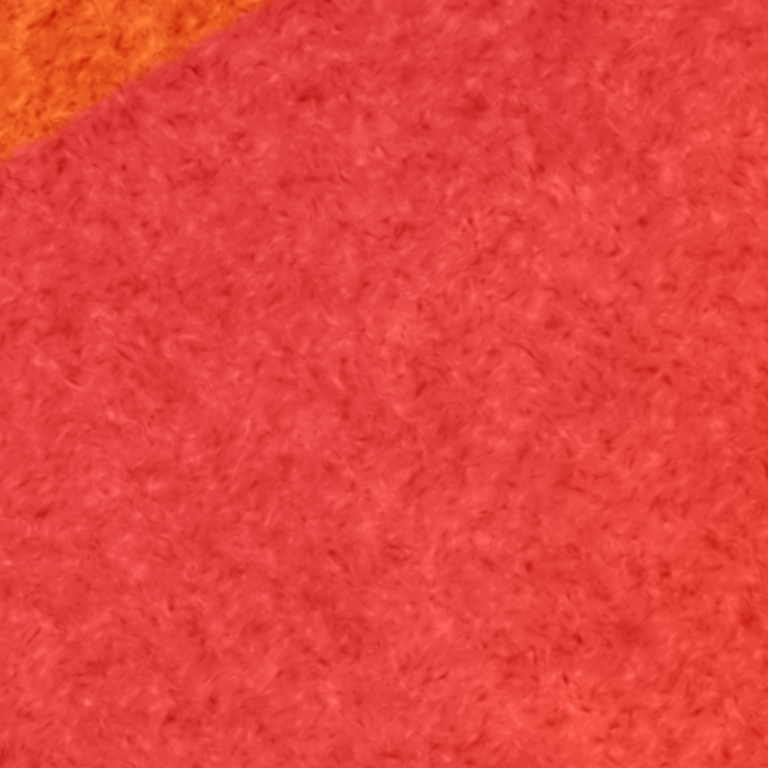
Reproduce this texture procedurally as a WebGL 2 fragment shader.

```glsl
#version 300 es
precision highp float;

uniform vec2 u_resolution;
out vec4 fragColor;

vec4 hash4(vec2 cell) {
    vec4 h = fract(cell.xyxy * vec4(0.1031, 0.1030, 0.0973, 0.1099));
    h += dot(h, h.wzxy + 33.33);
    return fract((h.xxyz + h.yzzw) * h.zywx);
}

// Cellular sum of bent, elongated tufts, one per cell.
// x: balanced light and dark mottling, y: sparse flecks from few cells.
vec2 tufts(vec2 p, vec2 tightness, float spread, float seed) {
    vec2 cell = floor(p);
    vec2 sum = vec2(0.0);
    for (int j = -1; j <= 1; j++) {
        for (int i = -1; i <= 1; i++) {
            vec2 neighbour = cell + vec2(i, j);
            vec4 h = hash4(neighbour + seed);
            vec2 d = p - neighbour - h.xy;
            float angle = -1.05 + (h.z - 0.5) * spread;
            float c = cos(angle), s = sin(angle);
            d = vec2(c * d.x + s * d.y, c * d.y - s * d.x);
            d.y += (fract(h.z * 17.0) - 0.5) * 1.6 * d.x * d.x;
            float body = exp(-dot(d * d, tightness));
            sum += body * vec2(h.w * 2.0 - 1.0, smoothstep(0.76, 1.0, h.w));
        }
    }
    return sum;
}

// Layered sines that bend the cell grid
vec2 warp(vec2 p) {
    return sin(p.yx * 23.0 + vec2(0.7, 2.1)) * 0.008
         + sin(p.yx * 61.0 + p * 37.0 + vec2(4.0, 1.3)) * 0.003
         + sin(p.yx * 143.0 - p * 89.0) * 0.0012;
}

void main() {
    vec2 uv = gl_FragCoord.xy / u_resolution;
    vec2 p = uv + warp(uv);

    // Matted wool, from broad patches to fine grain
    float patches = tufts(p * 9.0, vec2(4.0, 5.0), 6.28, 11.0).x;
    float clumps = tufts(p * 32.0, vec2(4.0, 10.0), 6.28, 57.0).x;
    float grain = tufts(p * 66.0, vec2(4.0, 12.0), 4.5, 131.0).x;
    float fuzz = tufts(p * 125.0, vec2(4.0, 12.0), 3.5, 263.0).x;
    float shade = 0.6 * patches + 1.2 * clumps + 1.5 * grain + 0.85 * fuzz;

    // Small shadowed pits, each with a lit rim on one side
    vec2 pitShape = vec2(8.0, 34.0);
    float pits = tufts(p * 44.0, pitShape, 6.28, 389.0).y;
    float rims = tufts((p + vec2(0.003, 0.005)) * 44.0, pitShape, 6.28, 389.0).y;
    float specks = tufts(p * 58.0, vec2(14.0, 40.0), 6.28, 467.0).y;
    float pitDensity = 0.85 + 0.7 * patches;
    shade += pitDensity * (0.8 * rims - 2.2 * pits - 1.5 * specks);

    // Thin pale loose fibres
    float fibres = tufts(p * 19.0, vec2(6.0, 500.0), 1.8, 541.0).y;
    shade += 0.9 * fibres + 0.15;

    // Red ground, pinker at the left and warmer toward the lower right
    float warmth = smoothstep(0.45, 1.25, uv.x + 0.35 * (0.5 - uv.y) + 0.1 * patches);
    vec3 red = mix(vec3(0.885, 0.258, 0.248), vec3(0.905, 0.258, 0.212), warmth);
    red += vec3(0.02, 0.012, 0.008) * (0.5 - uv.y);

    // Orange corner with a ragged, softly shadowed border
    float border = (uv.x / 0.35 + (1.0 - uv.y) / 0.215 - 1.0) / 5.46;
    border += 0.012 * clumps + 0.008 * grain;
    float corner = 1.0 - smoothstep(-0.012, 0.010, border);
    shade -= 0.6 * exp(-pow((border - 0.018) / 0.018, 2.0));

    vec3 ground = mix(red, vec3(0.905, 0.345, 0.135), corner);
    vec3 contrast = mix(vec3(0.044, 0.050, 0.049), vec3(0.056, 0.085, 0.045), corner);
    fragColor = vec4(clamp(ground + shade * contrast, 0.0, 1.0), 1.0);
}
```
